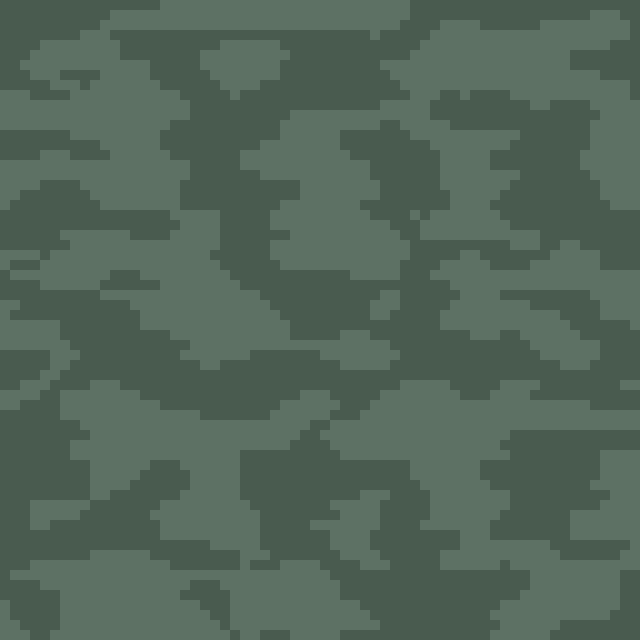
A WebGL 1 fragment shader for this pattern:

```glsl
precision highp float;
// Two-tone green digital camouflage: stretched fractal noise on square cells.

uniform vec2 u_resolution;

const float CELLS = 64.0;                       // cells across the canvas
const vec2 PATCH_FREQUENCY = vec2(6.1, 11.9);   // patches are wider than tall
const float WARP_AMOUNT = 0.5;
const float OCTAVE_GAIN = 0.5;
const float LIGHT_BIAS = 0.006;
const vec3 LIGHT_GREEN = vec3(0.363, 0.443, 0.392);
const vec3 DARK_GREEN = vec3(0.288, 0.358, 0.308);

// Sine-free hash giving two values in 0..1
vec2 hash2(vec2 p) {
  vec3 q = fract(p.xyx * vec3(0.1031, 0.1030, 0.0973));
  q += dot(q, q.yzx + 33.33);
  return fract((q.xx + q.yz) * q.zy);
}

// Contribution of one lattice corner to gradient noise
float cornerSlope(vec2 corner, vec2 p) {
  vec2 gradient = normalize(hash2(corner + 57.0) - 0.5 + 1e-4);
  return dot(gradient, p - corner);
}

float gradientNoise(vec2 p) {
  vec2 i = floor(p);
  vec2 f = p - i;
  vec2 u = f * f * f * (f * (f * 6.0 - 15.0) + 10.0);
  float low = mix(cornerSlope(i, p), cornerSlope(i + vec2(1.0, 0.0), p), u.x);
  float high = mix(cornerSlope(i + vec2(0.0, 1.0), p), cornerSlope(i + 1.0, p), u.x);
  return mix(low, high, u.y);
}

float fractalNoise(vec2 p) {
  float sum = 0.0;
  float amplitude = 1.0;
  for (int octave = 0; octave < 2; octave++) {
    sum += amplitude * gradientNoise(p);
    p = p * 1.93 + vec2(17.3, 9.1);
    amplitude *= OCTAVE_GAIN;
  }
  return sum;
}

// 1 for a light cell, 0 for a dark one
float cellTone(vec2 cell) {
  vec2 p = (cell + 0.5) / CELLS * PATCH_FREQUENCY + vec2(3.37, 8.61);
  vec2 warp = vec2(gradientNoise(p * 0.6 + 21.4), gradientNoise(p * 0.6 + 43.8));
  return step(0.0, fractalNoise(p + WARP_AMOUNT * warp) + LIGHT_BIAS);
}

// Box-filters the cells under one pixel so edges stay smooth at any size
float filteredTone(vec2 p, float pixel) {
  vec2 cell = floor(p - 0.5 * pixel);
  vec2 cover = clamp((p + 0.5 * pixel - cell - 1.0) / pixel, 0.0, 1.0);
  float low = mix(cellTone(cell), cellTone(cell + vec2(1.0, 0.0)), cover.x);
  float high = mix(cellTone(cell + vec2(0.0, 1.0)), cellTone(cell + 1.0), cover.x);
  return mix(low, high, cover.y);
}

void main() {
  float pixel = CELLS / min(u_resolution.x, u_resolution.y);
  float tone = filteredTone(gl_FragCoord.xy * pixel, pixel);
  gl_FragColor = vec4(mix(DARK_GREEN, LIGHT_GREEN, tone), 1.0);
}
```
